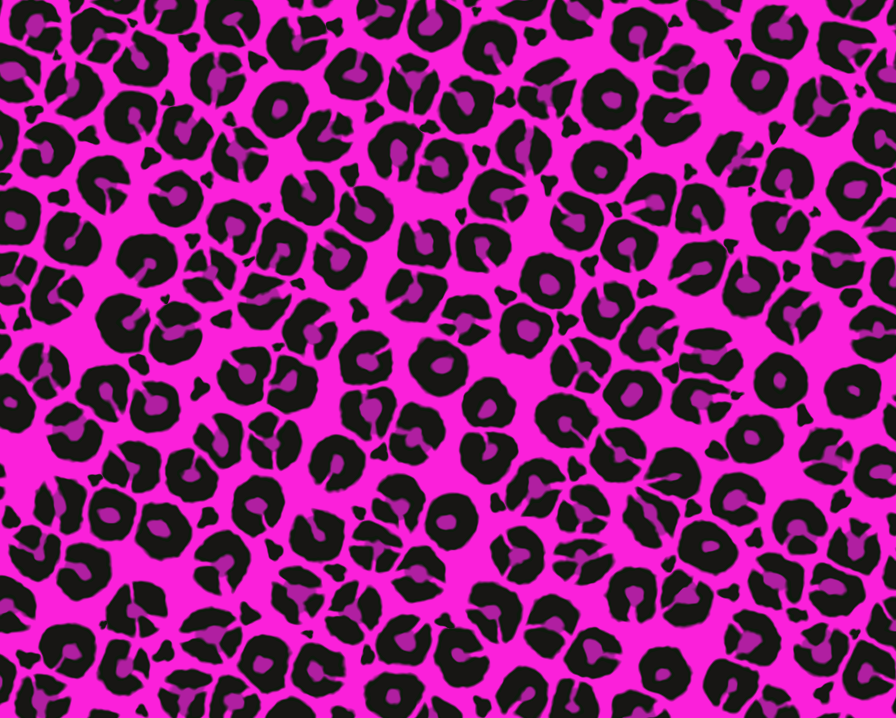
A Shadertoy shader for this pattern:

```glsl
// Leopard print: dark broken rosettes with violet hearts on hot pink.
// Rosettes sit on a jittered, turned grid and are kept apart by cell borders;
// each is a blob minus a core and a few radial cuts. Dots fill the wide gaps.

const vec3 PINK = vec3(0.985, 0.125, 0.855);
const vec3 VIOLET = vec3(0.69, 0.12, 0.63);
const vec3 DARK = vec3(0.09, 0.085, 0.08);
const vec3 DARK_RIM = vec3(0.05, 0.10, 0.05);

const float ROWS = 11.3;         // grid cells per canvas height
const float GRID_TURN = 0.37;    // grid rotation, radians
const float JITTER = 0.20;       // seed displacement, in cells
const float BODY_RADIUS = 0.455;
const float GAP = 0.045;         // half the least space between rosettes
const float CUT_CHANCE = 0.5;    // for each of three possible cuts
const float DOT_CHANCE = 0.65;
const float EDGE = 0.028;        // half the width of the soft edge
const float TAU = 6.2831853;

vec3 hash3(vec2 p, float salt) {
    vec3 q = fract((p.xyx + salt * 17.31) * vec3(0.1031, 0.1030, 0.0973));
    q += dot(q, q.yxz + 33.33);
    return fract((q.xxy + q.yzz) * q.zyx);
}

// Smooth random vector from -1 to 1
vec2 wobble(vec2 p) {
    vec2 i = floor(p), f = fract(p);
    f = f * f * (3.0 - 2.0 * f);
    vec2 low = mix(hash3(i, 9.0).xy, hash3(i + vec2(1, 0), 9.0).xy, f.x);
    vec2 high = mix(hash3(i + vec2(0, 1), 9.0).xy, hash3(i + 1.0, 9.0).xy, f.x);
    return mix(low, high, f.y) * 2.0 - 1.0;
}

mat2 turn(float a) {
    float c = cos(a), s = sin(a);
    return mat2(c, s, -s, c);
}

float smoothMax(float a, float b, float k) {
    float h = max(k - abs(a - b), 0.0) / k;
    return max(a, b) + h * h * k * 0.25;
}

vec2 seedOf(vec2 cell) {
    return cell + 0.5 + JITTER * (2.0 * hash3(cell, 1.0).xy - 1.0);
}

vec2 nearestCell(vec2 p) {
    vec2 best = floor(p);
    float bestDist = 1e5;
    for (int y = -1; y <= 1; y++)
    for (int x = -1; x <= 1; x++) {
        vec2 cell = floor(p) + vec2(x, y);
        float d = distance(p, seedOf(cell));
        if (d < bestDist) { bestDist = d; best = cell; }
    }
    return best;
}

// Distance from p to the border shared with the neighbouring seeds
float borderDistance(vec2 p, vec2 cell) {
    vec2 own = seedOf(cell);
    float border = 1.0;
    for (int y = -1; y <= 1; y++)
    for (int x = -1; x <= 1; x++) {
        if (x == 0 && y == 0) continue;
        vec2 other = seedOf(cell + vec2(x, y));
        border = min(border, dot(0.5 * (own + other) - p, normalize(other - own)));
    }
    return border;
}

// x: distance to the dark parts, y: distance to the violet heart below them
vec2 rosette(vec2 p) {
    vec2 cell = nearestCell(p);
    vec2 q = p - seedOf(cell);
    vec3 shape = hash3(cell, 2.0), heart = hash3(cell, 3.0);

    // Body: a slightly oval blob held inside its cell
    float stretch = mix(0.90, 1.11, shape.x);
    vec2 oval = turn(shape.y * TAU) * q * vec2(stretch, 1.0 / stretch);
    float body = length(oval) - BODY_RADIUS * mix(0.94, 1.04, shape.z);
    body = smoothMax(body, GAP - borderDistance(p, cell), 0.08);

    // Core: a small off-centre oval
    vec2 c = turn(heart.x * TAU) * q - vec2(0.06 * heart.y, 0.0);
    float core = length(c * vec2(0.88, 1.2)) - mix(0.09, 0.175, heart.z);

    // Cuts: wedges that open outwards
    float dark = smoothMax(body, -core, 0.05);
    for (int i = 0; i < 3; i++) {
        vec3 h = hash3(cell, 4.0 + float(i));
        if (h.x > CUT_CHANCE) continue;
        float a = shape.y * TAU + float(i) * 2.1 + (h.y - 0.5) * 1.2;
        vec2 ray = turn(a) * q;
        float wedge = abs(ray.y) - mix(0.03, 0.075, h.z) * (0.5 + 1.6 * ray.x);
        dark = smoothMax(dark, -max(wedge, -ray.x), 0.06);
    }

    float reach = mix(0.10, 0.38, hash3(cell, 8.0).x);
    float violet = max(min(length(q) - reach, core - 0.05), body + 0.05);
    return vec2(dark, violet);
}

// Rounded triangles at grid corners, as large as the free space allows
float gapDot(vec2 p) {
    vec2 corner = round(p);
    vec3 h = hash3(corner, 11.0);
    vec2 s00 = seedOf(corner - 1.0), s10 = seedOf(corner - vec2(0, 1));
    vec2 s01 = seedOf(corner - vec2(1, 0)), s11 = seedOf(corner);
    vec2 mid = 0.25 * (s00 + s10 + s01 + s11);
    float room = min(min(distance(mid, s00), distance(mid, s10)),
                     min(distance(mid, s01), distance(mid, s11)));
    float radius = min(room - 0.49, 0.15);
    if (radius < 0.065 || h.x > DOT_CHANCE) return 1.0;
    vec2 q = turn(h.y * TAU) * (p - mid) * vec2(0.92, 1.12);
    return length(q) - radius * (1.0 + 0.2 * cos(3.0 * atan(q.y, q.x)));
}

float coverage(float d, float soft) {
    return 1.0 - smoothstep(-soft, soft, d);
}

void mainImage(out vec4 fragColor, in vec2 fragCoord) {
    vec2 p = turn(GRID_TURN) * (fragCoord / iResolution.y * ROWS) + 20.0;
    float soft = max(EDGE, 0.7 * ROWS / iResolution.y);

    // Ragged, hand-cut outlines
    p += 0.04 * wobble(p * 4.5) + 0.014 * wobble(p * 13.0 + 5.0);

    vec2 spot = rosette(p);
    float dark = min(spot.x, gapDot(p));
    vec3 ink = mix(DARK, DARK_RIM, smoothstep(-0.06, -0.045, dark));

    vec3 color = mix(PINK, VIOLET, coverage(spot.y, soft));
    color = mix(color, ink, coverage(dark, soft));
    fragColor = vec4(color, 1.0);
}
```
